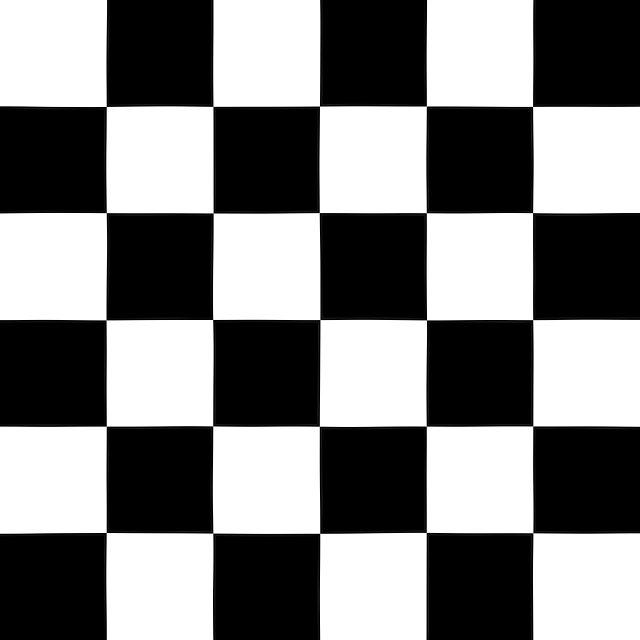
Reproduce this pattern procedurally as a Shadertoy shader.

```glsl
// Black and white checkerboard, six squares across and six down.
// Signed square waves give the smoothed checks; gradient noise makes the edges
// waver slightly and fades a faint grey rim just inside each black square.

const float SQUARES = 6.0;        // squares per side
const float WAVER = 0.009;        // edge drift, in squares
const float RIM_INSET = 0.018;    // rim distance from the edge, in squares
const float RIM_WIDTH = 0.009;    // rim thickness, in squares
const vec3 BLACK = vec3(0.0);
const vec3 WHITE = vec3(1.0);
const vec3 RIM_GREY = vec3(0.15);

vec2 hashGradient(vec2 cell) {
    float h = fract(sin(dot(cell, vec2(127.1, 311.7))) * 43758.55);
    float angle = 6.2832 * h;
    return vec2(cos(angle), sin(angle));
}

float gradientNoise(vec2 p) {
    vec2 i = floor(p);
    vec2 f = p - i;
    vec2 u = f * f * f * (f * (f * 6.0 - 15.0) + 10.0);
    vec2 right = vec2(1.0, 0.0);
    vec2 up = vec2(0.0, 1.0);
    float low = mix(dot(hashGradient(i), f),
                    dot(hashGradient(i + right), f - right), u.x);
    float high = mix(dot(hashGradient(i + up), f - up),
                     dot(hashGradient(i + 1.0), f - 1.0), u.x);
    return mix(low, high, u.y);
}

// Distance to the nearest inner grid line on each axis; the border is not a line.
vec2 gridDistance(vec2 p, float count) {
    return abs(p - clamp(round(p), 1.0, count - 1.0));
}

// Smoothed checks: 0 in squares of even parity, 1 in odd ones.
float checker(vec2 p, vec2 lineDistance, float count, vec2 pixel) {
    vec2 cell = clamp(floor(p), 0.0, count - 1.0);
    vec2 side = 1.0 - 2.0 * mod(cell, 2.0);
    vec2 wave = side * clamp(2.0 * lineDistance / pixel, 0.0, 1.0);
    return 0.5 - 0.5 * wave.x * wave.y;
}

// Smoothed coverage of a line centred where distance equals inset.
float lineBand(float distance, float inset, float width, float pixel) {
    return clamp((0.5 * width - abs(distance - inset)) / pixel + 0.5, 0.0, 1.0);
}

void mainImage(out vec4 fragColor, in vec2 fragCoord) {
    vec2 p = SQUARES * fragCoord / iResolution.xy;
    vec2 pixel = SQUARES / iResolution.xy;

    // Slightly uneven edges
    vec2 drift = vec2(gradientNoise(p * 1.3 + 3.7), gradientNoise(p * 1.3 + 19.2));
    vec2 q = p + WAVER * drift;

    // Checks
    vec2 lineDistance = gridDistance(q, SQUARES);
    float white = checker(q, lineDistance, SQUARES, pixel);

    // Faint, patchy rim inside the black squares
    float edge = min(lineDistance.x, lineDistance.y);
    float patchiness = clamp(0.6 + 0.8 * gradientNoise(p * 2.3 + 41.5), 0.0, 1.0);
    float rim = patchiness * lineBand(edge, RIM_INSET, RIM_WIDTH, max(pixel.x, pixel.y));

    vec3 color = mix(mix(BLACK, RIM_GREY, rim), WHITE, white);
    fragColor = vec4(color, 1.0);
}
```
